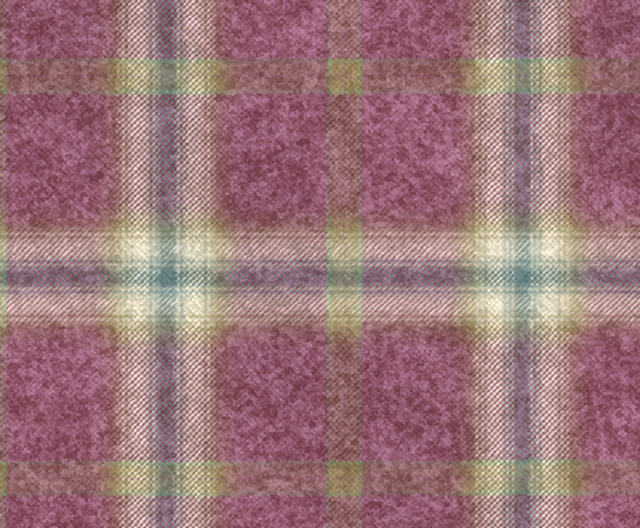
A WebGL 1 fragment shader for this texture:

```glsl
precision highp float;
uniform vec2 u_resolution;

const vec3 WINE = vec3(0.57, 0.345, 0.425);
const vec3 OLIVE = vec3(0.60, 0.57, 0.34);
const vec3 CREAM = vec3(0.92, 0.91, 0.80);
const vec3 TEAL = vec3(0.40, 0.54, 0.53);
const vec3 GREEN = vec3(0.48, 0.58, 0.42);

vec2 hash2(vec2 p) {
  vec2 q = vec2(dot(p, vec2(127.1, 311.7)), dot(p, vec2(269.5, 183.3)));
  return fract(sin(q) * 43758.55);
}

// Soft cellular noise: random cell values blended by distance
float cellular(vec2 p) {
  vec2 cell = floor(p);
  vec2 sum = vec2(0.0);
  for (int j = -1; j <= 1; j++) {
    for (int i = -1; i <= 1; i++) {
      vec2 id = cell + vec2(float(i), float(j));
      vec2 d = id + hash2(id) - p;
      float weight = exp(-7.0 * dot(d, d));
      sum += weight * vec2(hash2(id + 17.0).x, 1.0);
    }
  }
  return sum.x / sum.y;
}

// Coverage of a band of given half width with soft borders
float band(float d, float halfWidth, float blur) {
  return 1.0 - smoothstep(halfWidth - blur, halfWidth + blur, abs(d));
}

// Dyed thread colour along one axis; ply alternates between neighbours
vec3 threadColor(float t, float center, float period, float ply) {
  float d = abs(mod(t - center + 0.5 * period, period) - 0.5 * period);
  float e = 0.5 * period - d;

  // Wide stripe: olive fade, speckled rim, cream bars, teal core
  vec3 c = mix(WINE, OLIVE, 0.85 * band(d, 0.098, 0.028));
  float solid = band(d, 0.055, 0.005);
  c = mix(c, CREAM, band(d, 0.074, 0.008) * mix(0.35 + 0.45 * ply, 1.0, solid));
  c = mix(c, mix(TEAL, CREAM, 0.3 + 0.45 * ply), band(d, 0.030, 0.005));
  c = mix(c, TEAL * 0.93, band(d, 0.012, 0.005));

  // Narrow stripe: olive with green borders and a faint dark middle
  c = mix(c, OLIVE * 0.98, 0.85 * band(e, 0.026, 0.003));
  c = mix(c, GREEN, 0.75 * band(e - 0.024, 0.004, 0.003));
  return mix(c, WINE * 0.9, 0.3 * band(e, 0.002, 0.002));
}

void main() {
  vec2 p = gl_FragCoord.xy / u_resolution.x;
  float fleck = cellular(p * 240.0) - 0.5;
  float tuft = cellular(p * vec2(95.0, 120.0) + 9.0) - 0.5;
  float cloud = cellular(p * 24.0 + 31.0) - 0.5;

  // Hairy, slightly wandering threads
  vec2 wander = 0.0010 * sin(p.yx * vec2(31.0, 27.0) + 2.0 * sin(p.yx * 11.0));
  vec2 q = p + wander + 0.004 * vec2(fleck, tuft);

  // Diagonal twill decides which thread lies on top
  float diagonal = sin(660.0 * (p.x - p.y) + 0.7 * sin(p.y * 43.0) + 1.6 * tuft);
  float counter = sin(660.0 * (p.x + p.y) + 1.2 * tuft);
  float over = 0.5 + (0.28 + 0.2 * tuft) * diagonal + 0.09 * counter;
  vec2 ply = 0.5 + 0.5 * sin(660.0 * p);

  vec3 warp = threadColor(q.x, 0.260, 0.556, ply.x);
  vec3 weft = threadColor(q.y, 0.392, 0.628, ply.y);
  vec3 cloth = mix(weft, warp, over);

  // Heathered wool: red and violet fibres, strongest on the wine ground
  float ground = 1.0 - smoothstep(0.04, 0.25, length(cloth - WINE));
  float hue = clamp(0.5 + 0.8 * fleck + 0.6 * tuft + 0.4 * cloud, 0.0, 1.0);
  vec3 fibre = mix(vec3(0.50, 0.25, 0.30), vec3(0.64, 0.44, 0.55), hue);
  cloth = mix(cloth, fibre, 0.08 + 0.57 * ground);
  cloth += tuft * vec3(0.07, 0.06, 0.07);

  // Nap, weave relief and broad uneven fading
  cloth *= 1.0 + 0.16 * fleck + 0.08 * cloud;
  cloth *= 1.0 + 0.03 * diagonal + 0.035 * counter;
  cloth *= 1.0 + 0.02 * sin(p.x * 7.0 + p.y * 5.0);
  gl_FragColor = vec4(clamp(cloth, 0.0, 1.0), 1.0);
}
```
